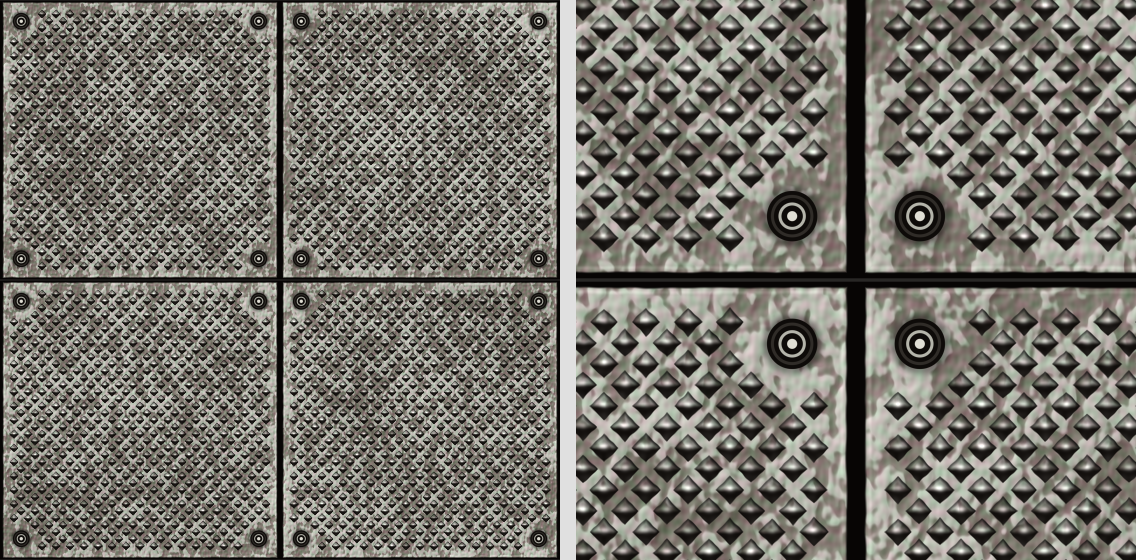
Left: the whole. Right: its middle third, enlarged.
Give the GLSL for this texture, as a Shadertoy shader.

```glsl
#define PLATES 2.0
#define STUDS 20.0
#define STUD_SIZE 0.335
#define MARGIN 0.042
#define GROOVE vec2(0.0105, 0.0085)
#define RIVET_INSET 0.076
#define RIVET_RADIUS 0.030
#define PAD_RADIUS 0.057
#define WEAR 0.24
#define BROWN vec3(0.50, 0.475, 0.435)
#define PALE vec3(0.71, 0.71, 0.67)
#define SOOT vec3(0.055, 0.043, 0.034)

float hash(vec2 p) {
    vec3 h = fract(p.xyx * vec3(0.1031, 0.1030, 0.0973));
    h += dot(h, h.yzx + 33.33);
    return fract((h.x + h.y) * h.z);
}

float corner(vec2 cell, vec2 offset, vec2 freq) {
    float angle = 6.2832 * hash(mod(cell + offset, freq) + freq.yx);
    return dot(vec2(cos(angle), sin(angle)), -offset);
}

// Gradient noise that wraps over the unit square
float noise(vec2 uv, vec2 freq) {
    vec2 p = uv * freq, cell = floor(p), f = p - cell;
    vec2 w = f * f * f * (f * (f * 6.0 - 15.0) + 10.0);
    vec4 g;
    for (int k = 0; k < 4; k++) {
        vec2 o = vec2(k & 1, k >> 1);
        float angle = 6.2832 * hash(mod(cell + o, freq) + freq.yx);
        g[k] = dot(vec2(cos(angle), sin(angle)), f - o);
    }
    return mix(mix(g.x, g.y, w.x), mix(g.z, g.w, w.x), w.y);
}

// Flaking paint, stretched along the vertical
float flakes(vec2 uv) {
    return noise(uv, vec2(46.0, 30.0)) + 0.8 * noise(uv, vec2(110.0, 72.0))
         + 0.6 * noise(uv, vec2(211.0, 150.0));
}

float disc(float r, float radius, float aa) {
    return 1.0 - smoothstep(radius - aa, radius + aa, r);
}

float rivetDistance(vec2 q) {
    return length(abs(q - 0.5) - (0.5 - RIVET_INSET));
}

vec3 wornMetal(vec2 uv) {
    float paint = flakes(uv);
    float relief = paint - flakes(uv + vec2(-0.0012, 0.0018));
    float patches = noise(uv, vec2(5.0)) + 0.6 * noise(uv, vec2(13.0));
    vec3 c = mix(BROWN, PALE, smoothstep(-0.16, 0.16, paint + 0.35 * patches));
    c += WEAR * relief + 0.07 * patches;
    c += 0.09 * noise(uv, vec2(170.0)) * vec3(1.0, -0.5, 0.4);
    return c;
}

// Pyramid studs on a staggered lattice
vec3 addStuds(vec3 c, vec2 q, vec2 plate, vec2 uv, float aa) {
    vec2 g = q * STUDS;
    vec2 diagonal = vec2(g.x + g.y, g.x - g.y);
    vec2 id = round(diagonal), d = diagonal - id;
    vec2 local = 0.5 * vec2(d.x + d.y, d.x - d.y);
    vec2 center = 0.5 * vec2(id.x + id.y, id.x - id.y) / STUDS;
    vec2 inset = 0.5 - abs(center - 0.5);
    if (min(inset.x, inset.y) < MARGIN || rivetDistance(center) < PAD_RADIUS) return c;

    float chance = hash(round((center + plate) * STUDS * 2.0));
    float grain = noise(uv, vec2(190.0, 160.0));
    float soft = max(aa * STUDS, 0.03);
    float size = STUD_SIZE + 0.03 * (chance - 0.5) + 0.04 * grain;
    float edge = max(abs(d.x), abs(d.y));
    float body = disc(edge, size, soft);
    float rim = smoothstep(size - 0.13, size, edge);
    float upper = smoothstep(-0.07, 0.07, local.y + 0.03 * grain);

    vec3 facet = c * (0.72 - 0.42 * rim + 0.12 * sign(-local.x) * smoothstep(0.0, 0.1, abs(local.x)));
    vec3 shade = SOOT + 0.10 * smoothstep(0.0, -0.3, local.y) * (0.6 + grain);
    vec3 stud = mix(shade, facet, upper);
    vec2 peak = (local - vec2(0.0, 0.035)) * vec2(9.0, 13.0);
    stud += (0.25 + 0.35 * chance) * exp(-dot(peak, peak));
    return mix(c, stud, body);
}

// Concentric rings of a corner rivet
vec3 addRivet(vec3 c, float r, float aa) {
    c *= 1.0 - 0.35 * disc(r, RIVET_RADIUS + 0.006, 0.006);
    c = mix(c, SOOT, disc(r, RIVET_RADIUS, aa));
    c = mix(c, BROWN * 0.55, disc(abs(r - 0.0235), 0.0018, aa) * 0.6);
    c = mix(c, PALE, disc(abs(r - 0.0145), 0.0018, aa));
    return mix(c, vec3(0.88, 0.87, 0.83), disc(r, 0.006, aa));
}

void mainImage(out vec4 fragColor, in vec2 fragCoord) {
    vec2 uv = fragCoord / iResolution.xy;
    vec2 q = fract(uv * PLATES), plate = floor(uv * PLATES);
    float aa = PLATES * 0.7 / iResolution.y;

    vec3 c = addStuds(wornMetal(uv), q, plate, uv, aa);
    c = addRivet(c, rivetDistance(q), aa);

    // Grooves between plates, with a lit lip and a faint floor
    vec2 side = 0.5 - abs(q - 0.5);
    float wobble = 0.0015 * noise(uv, vec2(90.0));
    float gap = min(side.x - GROOVE.x, side.y - GROOVE.y) + wobble;
    c += 0.08 * disc(abs(gap - 0.006), 0.002, 0.002);
    vec3 floorColor = SOOT * 0.5 + 0.13 * disc(side.y, 0.002, aa);
    c = mix(floorColor, c, smoothstep(-aa, aa + 0.002, gap));
    fragColor = vec4(clamp(c, 0.0, 1.0), 1.0);
}
```
